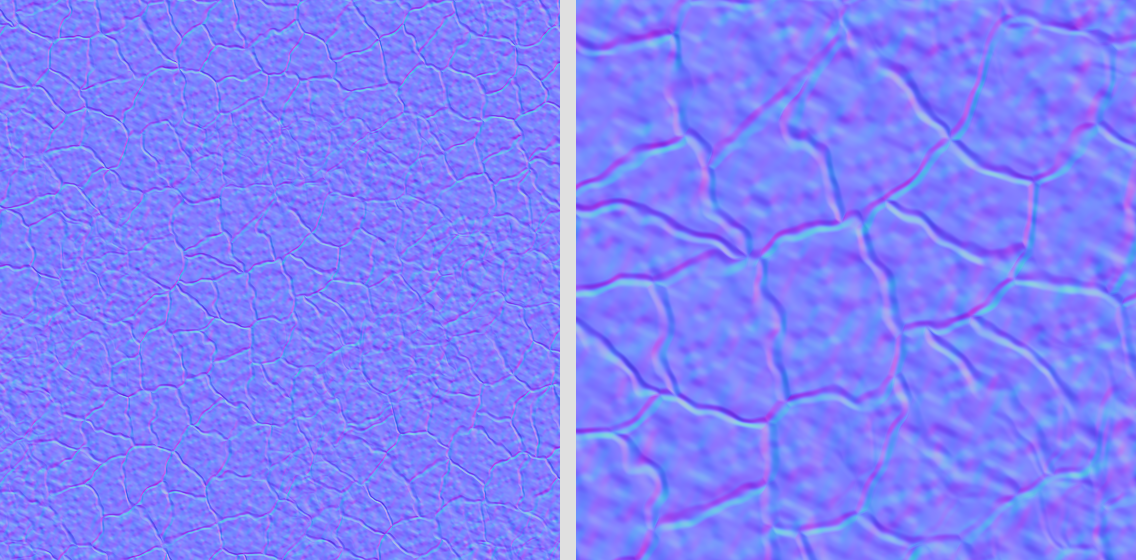
Left: the whole. Right: its middle third, enlarged.
Write a WebGL 2 fragment shader that draws this texture map.

```glsl
#version 300 es
precision highp float;
// Tangent-space normal map of fine-grained leather split into cells by thin creases.

uniform vec2 u_resolution;
out vec4 fragColor;

vec2 hash2(vec2 p) {
    vec3 q = fract(p.xyx * vec3(0.1031, 0.1030, 0.0973));
    q += dot(q, q.yzx + 33.33);
    return fract((q.xx + q.yz) * q.zy);
}

float valueNoise(vec2 p) {
    vec2 cell = floor(p);
    vec2 f = fract(p);
    f = f * f * f * (f * (f * 6.0 - 15.0) + 10.0);
    float low = mix(hash2(cell).x, hash2(cell + vec2(1, 0)).x, f.x);
    float high = mix(hash2(cell + vec2(0, 1)).x, hash2(cell + vec2(1, 1)).x, f.x);
    return mix(low, high, f.y);
}

vec2 noise2(vec2 p) {
    return vec2(valueNoise(p), valueNoise(p + vec2(41.7, 93.2))) - 0.5;
}

vec2 rotate(vec2 p, float angle) {
    float c = cos(angle), s = sin(angle);
    return vec2(c * p.x - s * p.y, s * p.x + c * p.y);
}

// Distance to the nearest Voronoi border, in lattice units
float borderDistance(vec2 p) {
    vec2 base = floor(p), f = fract(p);
    vec2 nearestCell = vec2(0.0), nearest = vec2(0.0);
    float best = 1e3;
    for (int y = -1; y <= 1; y++) {
        for (int x = -1; x <= 1; x++) {
            vec2 cell = vec2(x, y);
            vec2 r = cell + hash2(base + cell) - f;
            if (dot(r, r) < best) {
                best = dot(r, r);
                nearest = r;
                nearestCell = cell;
            }
        }
    }
    float border = 1e3;
    for (int y = -2; y <= 2; y++) {
        for (int x = -2; x <= 2; x++) {
            vec2 cell = nearestCell + vec2(x, y);
            vec2 r = cell + hash2(base + cell) - f;
            vec2 gap = r - nearest;
            if (dot(gap, gap) > 1e-5) {
                border = min(border, dot(0.5 * (r + nearest), normalize(gap)));
            }
        }
    }
    return border;
}

// Groove profile: 1 on the border, 0 beyond the given width in canvas units
float crease(vec2 p, float scale, float width) {
    return 1.0 - smoothstep(0.0, width, borderDistance(p * scale) / scale);
}

float height(vec2 p) {
    // Bent and ragged cell outlines
    vec2 warped = p + 0.024 * noise2(p * 15.0 + 5.0) + 0.013 * noise2(p * 42.0);
    warped += 0.004 * noise2(p * 95.0 + 31.0);
    float wear = smoothstep(0.3, 0.75, valueNoise(p * 5.5 + 17.0));

    // Main creases, fading in worn areas where faint small ones appear
    float h = -0.00155 * mix(1.0, 0.5, wear) * crease(warped + 3.0, 14.5, 0.0052);
    h -= 0.0004 * wear * crease(rotate(warped, 0.6) + 7.0, 25.0, 0.0045);

    // Surface grain in rotated octaves
    float grain = 0.0011 * valueNoise(rotate(p, 0.4) * 38.0 + 50.0);
    grain += 0.0020 * valueNoise(rotate(p, 1.1) * 80.0 + 90.0);
    grain += 0.0014 * valueNoise(rotate(p, 2.0) * 140.0 + 210.0);
    return h + grain * mix(0.9, 1.2, wear);
}

void main() {
    vec2 p = gl_FragCoord.xy / u_resolution.y;
    vec2 e = vec2(0.001, 0.0);
    vec2 slope = vec2(height(p + e.xy) - height(p - e.xy),
                      height(p + e.yx) - height(p - e.yx)) / (2.0 * e.x);
    vec3 normal = normalize(vec3(-slope * vec2(0.85, 1.1), 1.0));
    fragColor = vec4(0.5 + 0.5 * normal, 1.0);
}
```
